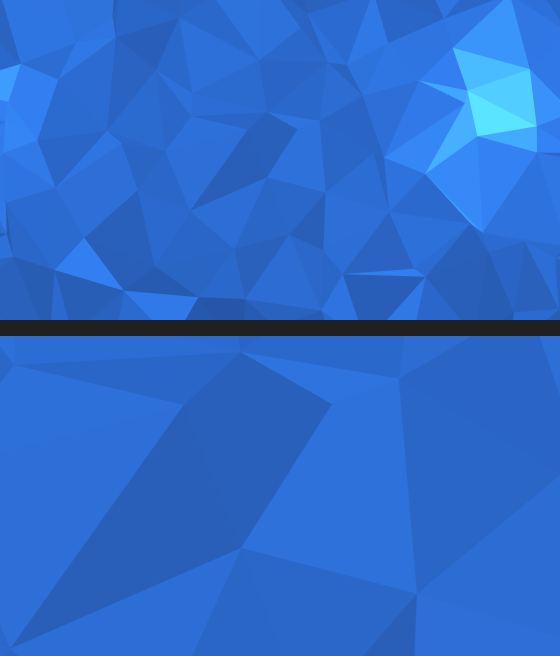
Top, the full canvas; bottom, a detail of the centre.
This background is drawn by a Shadertoy shader. Its source:

```glsl
// Low-poly blue backdrop: a turned, jittered grid whose quads are split into flat triangles.
// Each triangle takes one shade from a random tilt, its slenderness and two soft glows;
// edges are blended by their distance to the pixel.

const float CELLS = 6.2;                              // grid cells per canvas height
const mat2 TURN = mat2(0.88, 0.475, -0.475, 0.88);    // hides the grid axes

vec2 hash2(vec2 p) {
    vec3 q = fract(p.xyx * vec3(0.1031, 0.1030, 0.0973));
    q += dot(q, q.yzx + 33.33);
    return fract((q.xx + q.yz) * q.zy);
}

float cross2(vec2 a, vec2 b) { return a.x * b.y - a.y * b.x; }

// Vertex of a cell in canvas units; it stays inside its cell, so quads never overlap
vec2 vertex(vec2 cell) {
    vec2 jitter = smoothstep(-0.1, 1.1, hash2(cell + 17.0));
    return TURN * (cell + jitter) / CELLS;
}

// Signed distance to the line a-b, positive on the left
float edgeDistance(vec2 p, vec2 a, vec2 b) {
    return cross2(b - a, p - a) / max(length(b - a), 1e-5);
}

float glow(vec2 p, vec2 centre, float radius) {
    vec2 d = (p - centre) / radius;
    return exp(-dot(d, d));
}

// Shades from navy to cyan, one per unit of t
vec3 ramp(float t) {
    vec3 c = mix(vec3(0.13, 0.30, 0.59), vec3(0.16, 0.37, 0.72), clamp(t + 1.0, 0.0, 1.0));
    c = mix(c, vec3(0.17, 0.42, 0.82), clamp(t, 0.0, 1.0));
    c = mix(c, vec3(0.20, 0.50, 0.95), clamp(t - 1.0, 0.0, 1.0));
    c = mix(c, vec3(0.24, 0.63, 1.00), clamp(t - 2.0, 0.0, 1.0));
    c = mix(c, vec3(0.31, 0.78, 1.00), clamp(t - 3.0, 0.0, 1.0));
    return mix(c, vec3(0.37, 0.92, 1.00), clamp(t - 4.0, 0.0, 1.0));
}

// Colour of a counter-clockwise triangle, weighted by its pixel coverage
vec4 facet(vec2 p, vec2 a, vec2 b, vec2 c, vec2 id) {
    float inside = min(edgeDistance(p, a, b), min(edgeDistance(p, b, c), edgeDistance(p, c, a)));
    float coverage = clamp(inside * iResolution.y + 0.5, 0.0, 1.0);
    if (coverage <= 0.0) return vec4(0.0);

    vec2 h = hash2(id);
    float t = 1.45 * h.x - 0.12;

    // Slender facets catch the light or fall into shade
    float longest = max(dot(b - a, b - a), max(dot(c - b, c - b), dot(a - c, a - c)));
    float sliver = 1.0 - smoothstep(0.08, 0.26, cross2(b - a, c - a) / longest);
    t += sliver * (h.y < 0.5 ? 1.8 : -0.4);
    t += 0.9 * step(0.94, h.y);

    // Bright spot on the right, weaker one on the left, darker foot
    vec2 centre = (a + b + c) / 3.0;
    float aspect = iResolution.x / iResolution.y;
    vec2 rightSpot = vec2(0.88 * aspect, 0.66);
    vec2 leftSpot = vec2(0.03 * aspect, 0.70);
    t += 3.0 * glow(centre, rightSpot, 0.16) + 1.0 * glow(centre, rightSpot, 0.42);
    t += 1.6 * glow(centre, leftSpot, 0.15) + 0.6 * glow(centre, leftSpot, 0.32);
    t -= 0.4 * (1.0 - smoothstep(0.0, 0.3, centre.y));

    return vec4(ramp(t), 1.0) * coverage;
}

void mainImage(out vec4 fragColor, in vec2 fragCoord) {
    vec2 p = fragCoord / iResolution.y;
    vec2 home = floor(p * TURN * CELLS);    // vector on the left applies the inverse turn
    vec4 sum = vec4(0.0);

    // Only four quads can reach this point
    for (int j = -1; j <= 0; j++)
    for (int i = -1; i <= 0; i++) {
        vec2 cell = home + vec2(i, j);
        vec2 a = vertex(cell);
        vec2 b = vertex(cell + vec2(1, 0));
        vec2 c = vertex(cell + vec2(1, 1));
        vec2 d = vertex(cell + vec2(0, 1));

        // Split along the shorter diagonal that lies within the quad
        bool acFits = cross2(b - a, c - a) > 0.0 && cross2(c - a, d - a) > 0.0;
        bool bdFits = cross2(b - a, d - a) > 0.0 && cross2(c - b, d - b) > 0.0;
        bool useAC = acFits && (!bdFits || distance(a, c) < distance(b, d));
        vec2 id = cell + 71.0;
        if (useAC) {
            sum += facet(p, a, b, c, id);
            sum += facet(p, a, c, d, id + vec2(137.0, 59.0));
        } else {
            sum += facet(p, a, b, d, id);
            sum += facet(p, b, c, d, id + vec2(137.0, 59.0));
        }
    }
    fragColor = vec4(sum.rgb / max(sum.a, 1e-4), 1.0);
}
```
